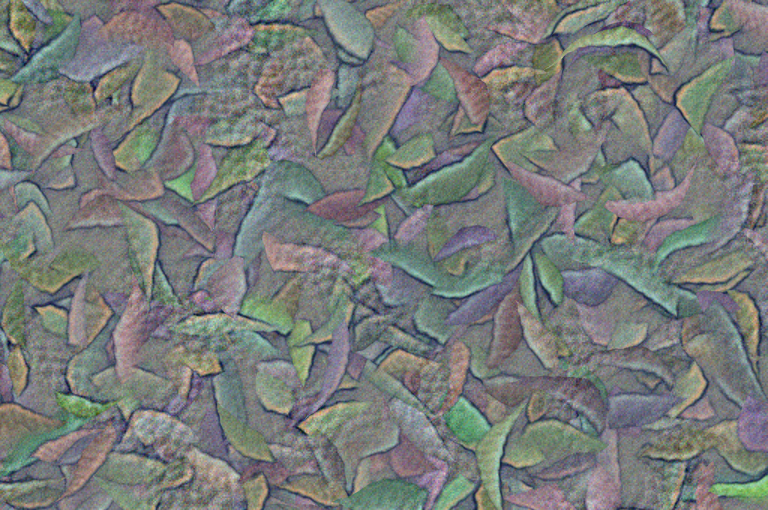
This texture is drawn by a Shadertoy shader. Its source:

```glsl
// Crumpled iridescent shards: layers of bent, cut flakes are scattered on
// jittered grids and painted over each other with blue and bright creases.
// Embossed cellular mottling and a fine woven colour grain cover everything.

const int   LAYERS      = 5;
const float GRID        = 0.155;   // flake spacing, in canvas heights
const float WARP        = 0.009;   // waviness of the outlines
const float JAG         = 0.0010;  // small raggedness of the outlines
const float TINT        = 0.30;    // colour spread between flakes
const float TONE        = 0.17;    // brightness spread between flakes
const float SLOPE       = 0.12;    // shading across a flake
const float CREASE      = 0.0036;  // width of the dark crease
const float GLOW        = 0.012;   // reach of the blue shadow outside
const float MOTTLE_FREQ = 46.0;
const float MOTTLE      = 0.18;
const float GRAIN_FREQ  = 340.0;   // grains per canvas height
const float GRAIN       = 0.23;
const vec3  BASE        = vec3(0.500, 0.506, 0.490);
const vec3  DARK_BLUE   = vec3(0.07, 0.12, 0.25);
const vec3  SHADOW_BLUE = vec3(0.24, 0.28, 0.44);
const vec3  WARM_EDGE   = vec3(0.88, 0.66, 0.50);
const vec3  COOL_EDGE   = vec3(0.60, 0.80, 0.74);
const vec3  GREEN_AXIS  = vec3(-0.26, 0.42, -0.28);
const vec3  WARM_AXIS   = vec3(0.34, 0.02, -0.36);
const vec3  GREEN_WEAVE = vec3(0.030, -0.052, 0.034);
const vec3  BLUE_WEAVE  = vec3(-0.036, -0.004, 0.050);

vec4 hash4(vec2 p) {
    vec4 q = fract(p.xyxy * vec4(0.1031, 0.1030, 0.0973, 0.1099));
    q += dot(q, q.wzxy + 33.33);
    return fract((q.xxyz + q.yzzw) * q.zywx);
}

// Distance to the nearest scattered point
float cellular(vec2 p) {
    vec2 cell = floor(p);
    float nearest = 2.0;
    for (int j = -1; j <= 1; j++)
    for (int i = -1; i <= 1; i++) {
        vec2 c = cell + vec2(i, j);
        nearest = min(nearest, length(c + hash4(c).xy - p));
    }
    return nearest;
}

// Layered sines that bend the plane
vec2 wave(vec2 p) {
    vec2 a = sin(p.yx * vec2(17.0, 14.0) + vec2(1.0, 4.0) + 2.0 * sin(p * 9.0));
    vec2 b = sin(p.yx * vec2(41.0, 47.0) + p * 23.0);
    return a + 0.35 * b;
}

// One grain: random colour plus green-purple and blue-yellow weaves
vec3 grainAt(vec2 c) {
    vec4 h = hash4(c + 211.0);
    float check = mod(c.x + c.y, 2.0) * 2.0 - 1.0;
    float twill = step(2.0, mod(c.x - c.y, 4.0)) * 2.0 - 1.0;
    return GRAIN * (0.6 * (h.xyz - 0.5) + 0.4 * (h.w - 0.5))
         + check * (0.4 + 0.6 * h.w) * GREEN_WEAVE
         + twill * (0.3 + 0.7 * h.x) * BLUE_WEAVE;
}

vec3 grain(vec2 p) {
    p -= 0.5;
    vec2 c = floor(p), f = smoothstep(0.0, 1.0, p - c);
    return mix(mix(grainAt(c), grainAt(c + vec2(1, 0)), f.x),
               mix(grainAt(c + vec2(0, 1)), grainAt(c + 1.0), f.x), f.y);
}

// Paint a bent flake over the colour below; q is relative to its centre
vec3 paintFlake(vec3 below, vec2 q, vec4 h, vec4 k, float soft) {
    float angle = 6.2832 * h.z;
    q = mat2(cos(angle), -sin(angle), sin(angle), cos(angle)) * q;
    float halfLength = mix(0.055, 0.140, h.w);
    float halfWidth = mix(0.018, 0.048, k.x);
    q.y += (k.y - 0.5) * 8.0 * q.x * q.x;

    // Skewed outline between a round bow and a kink, one end cut off
    float along = q.x / halfLength;
    float bow = mix(1.0 - along * along, 1.0 - abs(along), k.w);
    bow *= 1.0 + 1.3 * (h.y - 0.5) * clamp(along, -1.0, 1.0);
    vec2 cut = normalize(vec2(1.0, 2.4 * h.x - 1.2));
    float d = abs(q.y) - halfWidth * bow;
    d = max(d, dot(q, cut) - halfLength * mix(0.15, 0.7, k.y));
    float across = clamp(q.y / halfWidth, -1.0, 1.0);
    float open = mix(1.0, smoothstep(1.0, -0.3, across), step(0.6, k.x));
    float cover = smoothstep(soft, -soft, d) * open;

    // Body: tint, tone, slope away from the crease and faint hatching
    vec3 body = BASE + TINT * ((k.z - 0.5) * GREEN_AXIS + (k.w - 0.5) * WARM_AXIS);
    body += 0.30 * pow(fract(k.z * 7.0 + h.w), 18.0) * GREEN_AXIS;
    body += TONE * (fract(h.x * 5.0 + h.z) - 0.5) - SLOPE * across * (0.3 + 0.7 * k.y);
    body += 0.030 * smoothstep(0.4, 0.9, k.w) * sin(q.x * 330.0 + 2.0 * sin(q.y * 90.0));

    // Creases: dark line, bright line inside, blue shadow outside
    float flank = smoothstep(0.006, -0.006, q.y);
    float fade = smoothstep(1.15, 0.15, abs(along - 0.9 * (h.z - 0.5)));
    float strength = fade * mix(0.3, 1.0, k.z) * mix(0.25 * open, 1.0, flank);
    float bright = exp(-pow((d + 0.0085) / 0.0055, 2.0));
    float dark = exp(-pow(d / CREASE, 2.0));
    float shade = exp(-max(d, 0.0) / GLOW) * step(0.0, d);
    vec3 edge = mix(WARM_EDGE, COOL_EDGE, smoothstep(0.45, 0.75, k.y));
    body = mix(body, edge, 0.75 * bright * strength);

    vec3 col = mix(below, SHADOW_BLUE, 0.50 * shade * strength);
    col = mix(col, body, cover);
    return mix(col, DARK_BLUE, 0.90 * dark * strength);
}

void mainImage(out vec4 fragColor, in vec2 fragCoord) {
    vec2 uv = fragCoord / iResolution.y;
    vec2 p = uv + WARP * wave(uv) + JAG * sin(uv.yx * 210.0 + 3.0 * sin(uv * 83.0));
    float soft = max(1.0 / iResolution.y, 0.0015);
    vec3 col = BASE;

    // Scattered flakes, layer over layer
    for (int layer = 0; layer < LAYERS; layer++) {
        vec2 g = p / GRID + float(layer) * vec2(0.37, 0.61);
        vec2 cell = floor(g);
        for (int j = -1; j <= 1; j++)
        for (int i = -1; i <= 1; i++) {
            vec2 c = cell + vec2(i, j);
            vec4 h = hash4(c + float(layer) * 37.0 + 5.0);
            vec4 k = hash4(c + float(layer) * 53.0 + 91.0);
            vec2 centre = c + 0.2 + 0.6 * h.xy;
            col = paintFlake(col, (g - centre) * GRID, h, k, soft);
        }
    }

    // Embossed mottling, gathered in patches
    vec2 m = p * MOTTLE_FREQ;
    float patches = smoothstep(0.25, 0.85, cellular(p * 6.0 + 3.0));
    float emboss = cellular(m) - cellular(m + vec2(0.25, -0.3));
    col += MOTTLE * emboss * mix(0.3, 1.5, patches);

    // Fine grain, rougher inside the patches
    col += grain(uv * GRAIN_FREQ) * mix(0.85, 1.35, patches);
    fragColor = vec4(clamp(col, 0.0, 1.0), 1.0);
}
```
